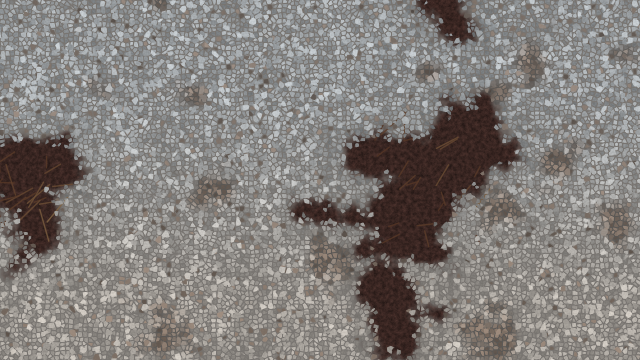
Write a Shadertoy shader that draws this texture.

```glsl
// Pale crushed gravel with worn hollows of dark soil, brown stains and dry needles.
// Voronoi cells form the stones; a noisy distance field removes them to bare the soil.
// Lengths are in canvas heights, with the origin at the lower left.

const int STAINS = 14;
// Centre and radius of each faint brown stain.
const vec3 STAIN[STAINS] = vec3[](
    vec3(0.535, 0.745, 0.042), vec3(0.59, 0.468, 0.065), vec3(1.19, 0.80, 0.040),
    vec3(1.55, 0.56, 0.065), vec3(1.48, 0.83, 0.060), vec3(1.71, 0.38, 0.060),
    vec3(0.46, 0.08, 0.075), vec3(1.36, 0.06, 0.085), vec3(0.90, 0.27, 0.080),
    vec3(1.38, 0.42, 0.070), vec3(1.725, 0.85, 0.040), vec3(0.44, 0.99, 0.030),
    vec3(1.38, 0.74, 0.050), vec3(0.28, 0.75, 0.035));

vec2 hash2(vec2 p) {
    vec3 q = fract(p.xyx * vec3(0.1031, 0.1030, 0.0973));
    q += dot(q, q.yzx + 33.33);
    return fract((q.xx + q.yz) * q.zy);
}

float gradientDot(vec2 cell, vec2 offset) {
    float angle = 6.2832 * hash2(cell).x;
    return dot(vec2(cos(angle), sin(angle)), offset);
}

float gradientNoise(vec2 p) {
    vec2 i = floor(p), f = fract(p), u = f * f * f * (f * (f * 6.0 - 15.0) + 10.0);
    vec2 e = vec2(1.0, 0.0);
    return mix(mix(gradientDot(i, f), gradientDot(i + e, f - e), u.x),
               mix(gradientDot(i + e.yx, f - e.yx), gradientDot(i + 1.0, f - 1.0), u.x), u.y);
}

float fbm(vec2 p) {
    float sum = 0.0, amplitude = 1.0;
    for (int i = 0; i < 4; i++) {
        sum += amplitude * gradientNoise(p);
        p = mat2(1.6, 1.2, -1.2, 1.6) * p + 7.3;
        amplitude *= 0.55;
    }
    return sum;
}

float capsule(vec2 p, vec2 a, vec2 b, float radius) {
    vec2 pa = p - a, ba = b - a;
    return length(pa - ba * clamp(dot(pa, ba) / dot(ba, ba), 0.0, 1.0)) - radius;
}

// Signed distance to the bare soil, negative inside.
float soilDistance(vec2 p) {
    float d = capsule(p, vec2(1.29, 0.61), vec2(1.13, 0.40), 0.105);
    d = min(d, capsule(p, vec2(1.34, 0.70), vec2(1.28, 0.60), 0.035));
    d = min(d, capsule(p, vec2(1.02, 0.56), vec2(1.18, 0.56), 0.060));
    d = min(d, capsule(p, vec2(1.31, 0.56), vec2(1.40, 0.57), 0.035));
    d = min(d, capsule(p, vec2(0.85, 0.41), vec2(1.05, 0.38), 0.022));
    d = min(d, capsule(p, vec2(1.02, 0.32), vec2(1.21, 0.29), 0.035));
    d = min(d, capsule(p, vec2(1.07, 0.22), vec2(1.10, 0.07), 0.065));
    d = min(d, capsule(p, vec2(1.13, 0.12), vec2(1.22, 0.13), 0.015));
    d = min(d, capsule(p, vec2(-0.02, 0.53), vec2(0.15, 0.54), 0.078));
    d = min(d, capsule(p, vec2(0.06, 0.47), vec2(0.10, 0.37), 0.065));
    d = min(d, capsule(p, vec2(0.10, 0.33), vec2(0.02, 0.26), 0.012));
    d = min(d, capsule(p, vec2(1.21, 0.99), vec2(1.27, 0.94), 0.045));
    return d + 0.040 * fbm(p * 13.0);
}

float stainAmount(vec2 p) {
    float sum = 0.0;
    for (int i = 0; i < STAINS; i++) {
        vec2 q = (p - STAIN[i].xy) / STAIN[i].z;
        sum += exp(-dot(q, q));
    }
    return smoothstep(0.25, 0.95, sum + 0.65 * fbm(p * 16.0 + 4.0));
}

// Stone centre in xy, gap to the neighbouring stone in z, random value in w.
vec4 nearestStone(vec2 p, float scale, float seed) {
    vec2 q = p * scale, cell = floor(q), centre = q, id = cell;
    float first = 9.0, second = 9.0;
    for (int y = -1; y <= 1; y++)
    for (int x = -1; x <= 1; x++) {
        vec2 c = cell + vec2(x, y);
        vec2 site = c + 0.1 + 0.8 * hash2(c + seed);
        float d = length(q - site);
        second = min(second, max(first, d));
        if (d < first) { first = d; centre = site; id = c; }
    }
    return vec4(centre / scale, second - first, hash2(id + seed + 57.0).x);
}

// Lays one stone layer, dropping stones over soil and outside the wanted share.
vec3 layStones(vec3 under, vec2 p, float scale, float seed, float share, float lift, float pixel) {
    vec4 stone = nearestStone(p, scale, seed);
    vec2 pick = hash2(floor(stone.xy * 997.0) + seed);
    float soil = smoothstep(0.035, -0.035, soilDistance(stone.xy));
    float present = step(soil * 1.06, pick.x + 0.02) * step(pick.y, share);
    float stain = stainAmount(stone.xy);
    float near = smoothstep(0.09, -0.01, soilDistance(p));
    float tone = 0.49 + lift + 0.25 * stone.w + 0.04 * fbm(p * 5.0) + 0.06 * gradientNoise(p * 190.0);
    vec3 tint = mix(vec3(1.02, 0.99, 0.95), vec3(0.97, 1.0, 1.02), smoothstep(0.1, 0.8, p.y));
    vec3 colour = tone * tint;
    float brown = max(0.75 * stain, step(0.94, fract(stone.w * 41.7)) * 0.7);
    colour = mix(colour, vec3(0.43, 0.36, 0.31) * (0.7 + 0.6 * stone.w), brown);
    colour *= 1.0 - 0.16 * near;
    return mix(under, colour, present * smoothstep(0.0, 0.22 + pixel * scale, stone.z));
}

// Scatters thin dry needles in a box around a centre.
vec3 layNeedles(vec3 under, vec2 p, vec2 centre, vec2 size, float seed, float pixel) {
    for (int i = 0; i < 22; i++) {
        vec2 r = hash2(vec2(float(i), seed)), s = hash2(vec2(float(i) + 40.0, seed));
        float angle = 0.95 + 2.2 * (s.x - 0.5);
        vec2 middle = centre + (r - 0.5) * size;
        vec2 reach = (0.012 + 0.035 * s.y) * vec2(cos(angle), sin(angle));
        float d = capsule(p, middle - reach, middle + reach, 0.0010);
        vec3 straw = mix(vec3(0.32, 0.20, 0.14), vec3(0.56, 0.45, 0.30), r.x * s.y);
        under = mix(under, straw, 0.85 * smoothstep(pixel, -0.3 * pixel, d));
    }
    return under;
}

void mainImage(out vec4 fragColor, in vec2 fragCoord) {
    vec2 p = fragCoord / iResolution.y;
    float pixel = 1.0 / iResolution.y;

    // Soil floor and the shadowed grit between stones.
    float soil = smoothstep(0.03, -0.02, soilDistance(p));
    vec3 earth = vec3(0.22, 0.145, 0.13) * (1.0 + 0.45 * fbm(p * 85.0));
    vec3 grit = vec3(0.47, 0.455, 0.44) * (1.0 - 0.25 * stainAmount(p));
    vec3 colour = mix(grit, earth, soil);

    // Needles on the soil, then small stones and scattered larger ones.
    colour = layNeedles(colour, p, vec2(1.20, 0.49), vec2(0.30, 0.38), 3.0, pixel);
    colour = layNeedles(colour, p, vec2(0.09, 0.48), vec2(0.22, 0.24), 9.0, pixel);
    colour = layStones(colour, p, 78.0, 11.0, 1.0, 0.0, pixel);
    colour = layStones(colour, p, 58.0, 83.0, 0.28, 0.07, pixel);
    fragColor = vec4(clamp(colour, 0.0, 1.0), 1.0);
}
```
